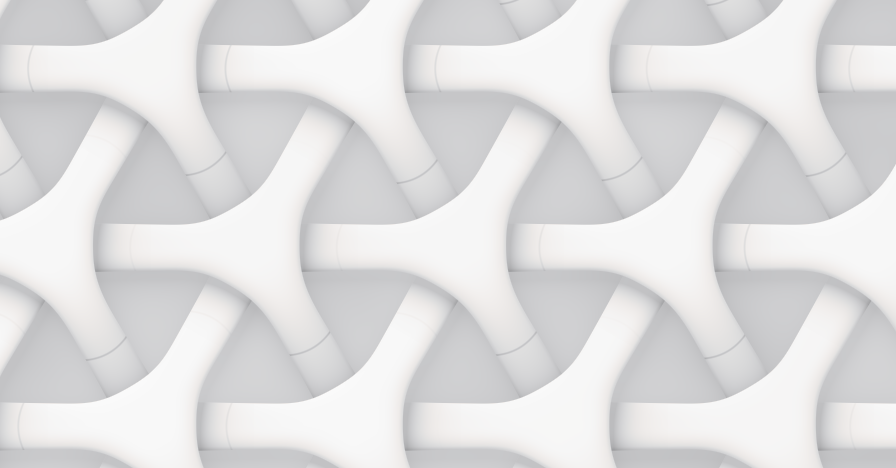
Write a Shadertoy shader that draws this pattern.

```glsl
// A woven lattice of smooth white three-armed struts over a soft grey backdrop.
// Each node of a triangular grid is a smooth union of three tapered capsules;
// the three nearest nodes are painted far to near, so arms slip under neighbours.

const float PITCH = 0.2305;              // node spacing, in canvas widths
const vec2  ORIGIN = vec2(0.284, 0.246); // one node, in canvas widths
const float ROW = 0.8660254;             // row height, in pitches
const float ARM_RADIUS = 0.108;
const float ARM_FLARE = 0.016;
const float ARM_LENGTH = 0.92;
const float FILLET = 0.34;
const float ROUNDING = 0.13;             // depth of the shaded flank
const float SEAM_AT = 0.58;
const float SEAM_WIDTH = 0.004;
const vec2  LIGHT = vec2(-0.35, 0.937);
const vec2  SHADOW_SHIFT = vec2(-0.020, 0.045);
const float SHADOW_SOFTNESS = 0.055;
const float WHITE = 0.968;
const float BACKDROP = 0.822;

const vec2 LEFT = vec2(-1.0, 0.0);
const vec2 UP_RIGHT = vec2(0.5, ROW);
const vec2 DOWN_RIGHT = vec2(0.5, -ROW);

float hash(vec2 p) {
    vec3 h = fract(vec3(p.xyx) * 0.1031);
    h += dot(h, h.yzx + 33.33);
    return fract((h.x + h.y) * h.z);
}

float noise(vec2 p) {
    vec2 i = floor(p), f = fract(p);
    f = f * f * (3.0 - 2.0 * f);
    return mix(mix(hash(i), hash(i + vec2(1, 0)), f.x),
               mix(hash(i + vec2(0, 1)), hash(i + vec2(1, 1)), f.x), f.y);
}

float smoothMin(float a, float b, float k) {
    float h = max(k - abs(a - b), 0.0) / k;
    return min(a, b) - h * h * h * k / 6.0;
}

float armDistance(vec2 q, vec2 dir) {
    float t = clamp(dot(q, dir), 0.0, ARM_LENGTH);
    return length(q - dir * t) - ARM_RADIUS - ARM_FLARE * t * t;
}

float strutDistance(vec2 q) {
    float d = smoothMin(armDistance(q, LEFT), armDistance(q, UP_RIGHT), FILLET);
    return smoothMin(d, armDistance(q, DOWN_RIGHT), FILLET);
}

// Thin curved joint across one arm
float seam(vec2 q, vec2 dir, float at, float px) {
    float across = dot(q, vec2(-dir.y, dir.x));
    float along = dot(q, dir) - at + 2.0 * across * across;
    float inArm = 1.0 - smoothstep(0.12, 0.15, abs(across));
    return inArm * (1.0 - smoothstep(0.0, SEAM_WIDTH + px, abs(along)));
}

// Brightness of a strut surface
float strutTone(vec2 q, float d, vec2 id, float px) {
    const float e = 0.004;
    vec2 slope = vec2(strutDistance(q + vec2(e, 0)) - strutDistance(q - vec2(e, 0)),
                      strutDistance(q + vec2(0, e)) - strutDistance(q - vec2(0, e)));
    float facing = dot(slope / (2.0 * e), LIGHT);
    float flank = pow(clamp(1.0 + d / ROUNDING, 0.0, 1.0), 3.0);
    float rnd = hash(id + 17.0);

    float tone = WHITE + 0.012 * (rnd - 0.5);
    tone -= 0.105 * smoothstep(0.05, 0.75, dot(q, DOWN_RIGHT));
    tone -= 0.030 * smoothstep(0.20, 0.90, dot(q, LEFT));
    tone += flank * (0.07 * facing - 0.05);
    tone -= 0.05 * smoothstep(-0.02, 0.0, d) * (0.5 - 0.5 * facing);

    float at = SEAM_AT + 0.06 * (rnd - 0.5);
    tone -= 0.10 * seam(q, DOWN_RIGHT, at, px);
    tone -= 0.07 * hash(id + 41.0) * seam(q, LEFT, at + 0.04, px);
    tone -= 0.02 * rnd * seam(q, UP_RIGHT, at, px);
    return tone;
}

vec2 nodePosition(vec2 id) {
    return vec2(id.x + 0.5 * id.y, id.y * ROW);
}

// Order a pair so the node farther from p comes first
void farFirst(inout vec2 a, inout vec2 b, vec2 p) {
    if (distance(p, nodePosition(a)) < distance(p, nodePosition(b))) {
        vec2 t = a; a = b; b = t;
    }
}

void mainImage(out vec4 fragColor, in vec2 fragCoord) {
    vec2 p = (fragCoord / iResolution.x - ORIGIN) / PITCH;
    float px = 1.0 / (iResolution.x * PITCH);

    // Corners of the grid triangle around p
    vec2 skew = vec2(p.x - 0.5 * p.y / ROW, p.y / ROW);
    vec2 cell = floor(skew), f = fract(skew);
    vec2 a = cell + (f.x + f.y < 1.0 ? vec2(0) : vec2(1));
    vec2 b = cell + vec2(1, 0), c = cell + vec2(0, 1);
    farFirst(a, b, p); farFirst(b, c, p); farFirst(a, b, p);
    vec2 nodes[3] = vec2[3](a, b, c);

    // Cloudy backdrop, then struts with their cast shadows
    float tone = BACKDROP + 0.05 * (noise(p * 1.7 + 9.0) - 0.5) + 0.02 * (noise(p * 4.0) - 0.5);
    float cover = 0.0;
    for (int i = 0; i < 3; i++) {
        vec2 q = p - nodePosition(nodes[i]);
        float d = strutDistance(q);
        float shade = exp(-max(strutDistance(q + SHADOW_SHIFT), 0.0) / SHADOW_SOFTNESS);
        tone *= 1.0 - shade * mix(0.05, 0.21, cover);
        float alpha = clamp(0.5 - d / px, 0.0, 1.0);
        tone = mix(tone, strutTone(q, d, nodes[i], px), alpha);
        cover = mix(cover, 1.0, alpha);
    }

    // Warm half-tones, cool shadows
    float warm = smoothstep(0.86, 0.92, tone) * (1.0 - smoothstep(0.93, 0.97, tone));
    float cool = 1.0 - smoothstep(0.80, 0.89, tone);
    vec3 color = vec3(tone) + warm * vec3(0.010, -0.002, -0.008) + cool * vec3(-0.003, -0.002, 0.006);
    fragColor = vec4(clamp(color, 0.0, 1.0), 1.0);
}
```
